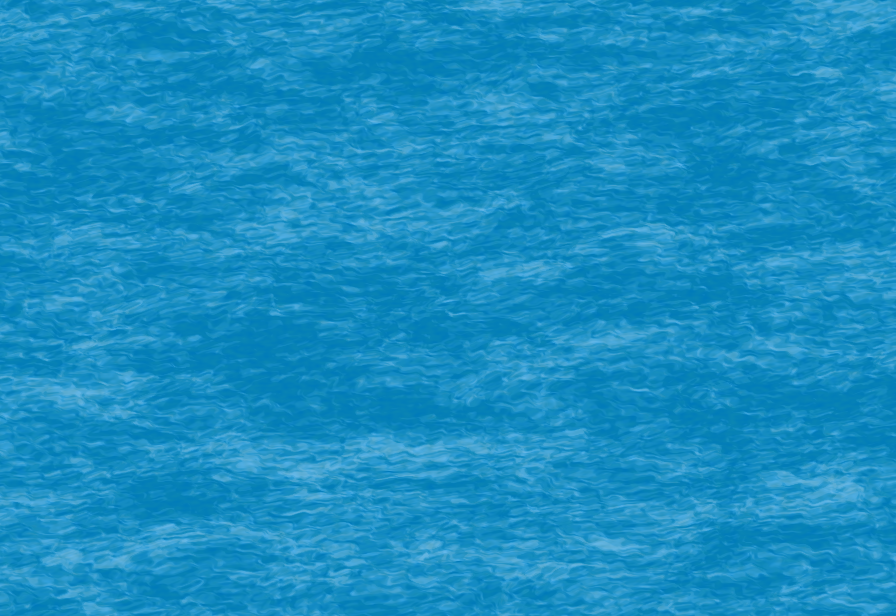
A WebGL 2 fragment shader for this texture:

```glsl
#version 300 es
precision highp float;
// Weathered blue surface with fine horizontal streaks and pale flecks.
// Stretched, warped gradient noise is summed into one tone value, which
// then runs through a ramp of five blues with a fine greyish mottle.

uniform vec2 u_resolution;
out vec4 fragColor;

const vec3 DEEP  = vec3(0.020, 0.503, 0.715);
const vec3 MID   = vec3(0.080, 0.550, 0.760);
const vec3 SKY   = vec3(0.165, 0.597, 0.793);
const vec3 LIGHT = vec3(0.280, 0.650, 0.830);
const vec3 PALE  = vec3(0.370, 0.690, 0.850);
const vec3 DARK_TINT = vec3(0.009, 0.009, -0.006);
const vec3 LIGHT_TINT = vec3(-0.012, -0.013, -0.026);
const float NOISE_DEVIATION = 0.215;

// Unit gradient for a lattice cell, from an integer hash
vec2 cellGradient(vec2 cell, uint seed) {
    uvec2 q = uvec2(ivec2(cell));
    uint h = q.x * 1597u ^ q.y * 51749u ^ seed * 7919u;
    h = (h ^ (h >> 15u)) * 73939u;
    h = (h ^ (h >> 13u)) * 83207u;
    h ^= h >> 16u;
    float angle = float(h & 65535u) / 65536.0 * 6.28319;
    return vec2(cos(angle), sin(angle));
}

// Gradient noise scaled to roughly unit deviation
float gradientNoise(vec2 p, uint seed) {
    vec2 i = floor(p);
    vec2 f = p - i;
    vec2 w = f * f * f * (f * (f * 6.0 - 15.0) + 10.0);
    vec2 e = vec2(1.0, 0.0);
    float a = dot(cellGradient(i, seed), f);
    float b = dot(cellGradient(i + e.xy, seed), f - e.xy);
    float c = dot(cellGradient(i + e.yx, seed), f - e.yx);
    float d = dot(cellGradient(i + e.xx, seed), f - e.xx);
    return mix(mix(a, b, w.x), mix(c, d, w.x), w.y) / NOISE_DEVIATION;
}

// Octave sum, normalised back to unit deviation
float fractalNoise(vec2 p, int octaves, float gain, uint seed) {
    float sum = 0.0, power = 0.0, amplitude = 1.0;
    for (int k = 0; k < octaves; k++) {
        sum += amplitude * gradientNoise(p, seed + uint(k));
        power += amplitude * amplitude;
        amplitude *= gain;
        p = p * 1.9 + vec2(3.7, 5.3);
    }
    return sum / sqrt(power);
}

// Gentle waves tilt the streaks, fine jitter frays their edges
vec2 warp(vec2 p) {
    float wave = gradientNoise(p * vec2(2.5, 5.0), 11u);
    float swirl = gradientNoise(p * vec2(8.0, 14.0), 12u);
    float drift = gradientNoise(p * vec2(6.0, 18.0), 13u);
    float fray = gradientNoise(p * vec2(45.0, 70.0), 14u);
    return p + vec2(0.014 * drift + 0.004 * fray,
                    0.006 * wave + 0.0025 * swirl + 0.0015 * fray);
}

// Soft horizontal band around a given height
float band(float y, float centre, float halfWidth) {
    float d = (y - centre) / halfWidth;
    return exp(-d * d);
}

// Crisp elongated flecks, gathered in scattered patches
float flecks(vec2 p) {
    float shape = fractalNoise(p * vec2(9.0, 40.0), 3, 0.75, 31u);
    float patches = fractalNoise(p * vec2(3.5, 10.0), 2, 0.7, 41u);
    return smoothstep(0.55, 0.95, shape) * smoothstep(-0.1, 0.9, patches);
}

vec3 blueRamp(float tone) {
    vec3 colour = mix(DEEP, MID, smoothstep(-1.2, 0.0, tone));
    colour = mix(colour, SKY, smoothstep(0.0, 0.8, tone));
    colour = mix(colour, LIGHT, smoothstep(0.9, 1.75, tone));
    return mix(colour, PALE, smoothstep(1.9, 3.0, tone));
}

void main() {
    vec2 p = gl_FragCoord.xy / u_resolution.y;
    vec2 q = warp(p);

    // Broad bands, streaks, hairlines and fine grain
    float bands = gradientNoise(q * vec2(1.3, 7.0), 51u);
    float streaks = fractalNoise(q * vec2(3.0, 13.0), 5, 0.92, 61u);
    float hairlines = fractalNoise(q * vec2(14.0, 85.0), 2, 0.9, 66u);
    float grain = fractalNoise(q * vec2(48.0, 110.0), 2, 0.9, 71u);
    float tone = 0.28 * bands + 0.66 * streaks;
    tone += 0.36 * hairlines + 0.42 * grain;

    // Paler zones low down and near the top, then crisp flecks
    tone += 0.65 * band(p.y, 0.17, 0.09) + 0.30 * band(p.y, 0.90, 0.12);
    tone += 0.75 * flecks(q) - 0.22;

    // Greyish mottle, warmer in the shade and duller in the light
    float mottle = fractalNoise(p * vec2(45.0, 95.0), 2, 0.9, 81u);
    vec3 tint = mix(DARK_TINT, LIGHT_TINT, smoothstep(-0.3, 0.6, tone));
    vec3 colour = blueRamp(tone) + 0.8 * mottle * tint;
    fragColor = vec4(clamp(colour, 0.0, 1.0), 1.0);
}
```
